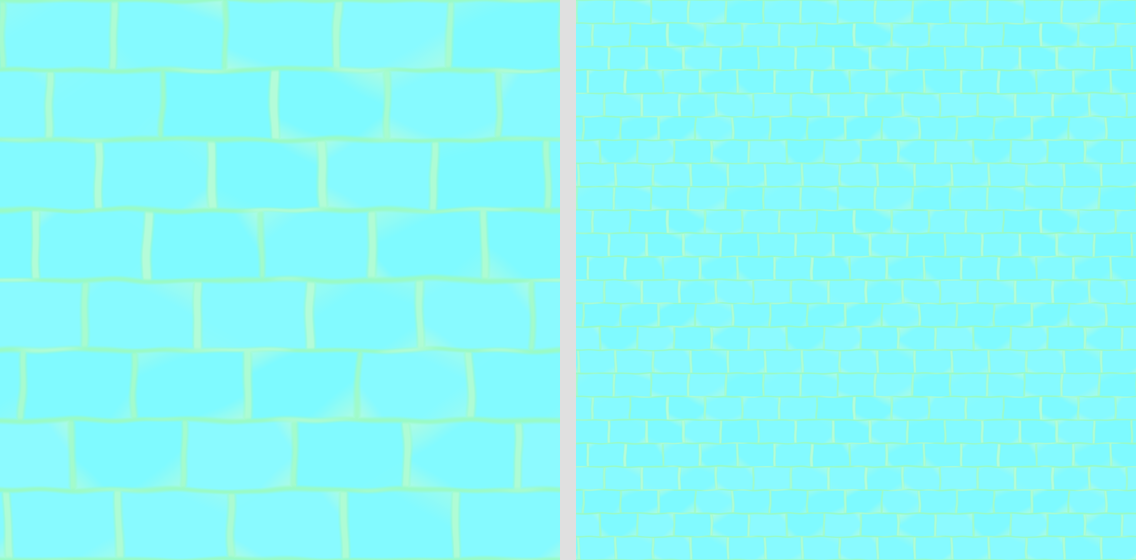
Left: one tile. Right: repeated 3 by 3.
A Shadertoy shader for this texture:

```glsl
// A tiling wall of pale cyan bricks, 5 across and 8 down, with soft green joints.
// Each row is shifted by 7/16 of a brick; wrapped gradient noise bends the joints,
// and hashes vary joint width, joint tilt, brick tint and faded brick corners.

vec3 hash3(vec3 p) {
    p = fract(p * vec3(0.1031, 0.1030, 0.0973));
    p += dot(p, p.yxz + 33.33);
    return fract((p.xxy + p.yxx) * p.zyx);
}

// Gradient at a lattice point, dotted with the offset from that point
float corner(vec2 cell, vec2 f, vec2 c, float period, float seed) {
    float angle = 6.2832 * hash3(vec3(mod(cell + c, period), seed)).x;
    return dot(vec2(cos(angle), sin(angle)), f - c);
}

// Gradient noise that repeats after one canvas
float noise(vec2 p, float period, float seed) {
    p *= period;
    vec2 cell = floor(p), f = fract(p);
    vec2 u = f * f * f * (f * (f * 6.0 - 15.0) + 10.0);
    return mix(mix(corner(cell, f, vec2(0, 0), period, seed),
                   corner(cell, f, vec2(1, 0), period, seed), u.x),
               mix(corner(cell, f, vec2(0, 1), period, seed),
                   corner(cell, f, vec2(1, 1), period, seed), u.x), u.y);
}

// Upright joint: x is its coverage, y its paleness; wider joints are paler
vec2 uprightJoint(float x, float height, vec2 id) {
    vec3 h = hash3(vec3(mod(id.x, 5.0), id.y, 41.0));
    float d = abs(x - (h.y - 0.5) * 0.007 * (height - 0.5) - (h.z - 0.5) * 0.004);
    float width = mix(0.0045, 0.0085, h.x);
    float cover = 1.0 - smoothstep(width - 0.004, width + 0.004, d);
    return vec2(cover, cover * cover * (0.15 + 0.85 * h.x));
}

void mainImage(out vec4 fragColor, in vec2 fragCoord) {
    vec2 p = fragCoord / iResolution.xy;

    // Brick grid, bent by noise
    vec2 bend = vec2(noise(p, 12.0, 3.0), noise(p, 11.0, 7.0)) * 0.007;
    vec2 q = (p + bend) * vec2(5, 8);
    float row = mod(floor(q.y), 8.0);
    q.x -= 0.4375 * (7.0 - row) + 0.01;
    vec2 id = vec2(mod(floor(q.x), 5.0), row);
    vec2 f = fract(q);

    // Brick face
    vec3 color = mix(vec3(0.49, 0.98, 1.0), vec3(0.55, 0.98, 1.0), hash3(vec3(id, 5.0)).x);

    // Some corners fade to pale along a slanted edge
    float fade = 0.0;
    for (int i = 0; i < 4; i++) {
        vec3 h = hash3(vec3(id, 11.0 + float(i) * 7.0));
        vec2 v = abs(f - vec2(i & 1, i >> 1));
        vec2 legs = mix(vec2(0.2, 0.3), vec2(0.7, 0.65), h.yz);
        float wedge = max(0.0, 1.0 - v.x / legs.x - v.y / legs.y);
        fade = max(fade, wedge * smoothstep(0.5, 0.9, h.x));
    }
    color = mix(color, vec3(0.72, 0.99, 0.86), 0.9 * fade);

    // Joints, with the level ones thinner and greener
    vec2 leftJoint = uprightJoint(f.x * 0.2, f.y, id);
    vec2 rightJoint = uprightJoint((f.x - 1.0) * 0.2, f.y, id + vec2(1, 0));
    vec2 upright = max(leftJoint, rightJoint);
    float levelDist = min(f.y, 1.0 - f.y) * 0.125;
    float levelWidth = 0.0075 + 0.003 * noise(p, 9.0, 19.0);
    float level = 1.0 - smoothstep(0.0005, levelWidth, levelDist);
    float pale = upright.y * (1.0 - level)
               + level * 0.7 * smoothstep(0.05, 0.4, noise(p, 7.0, 23.0));
    vec3 joint = mix(vec3(0.60, 0.98, 0.77), vec3(0.72, 0.99, 0.85), pale);
    color = mix(color, joint, 0.96 * max(upright.x, level));

    fragColor = vec4(color, 1.0);
}
```
